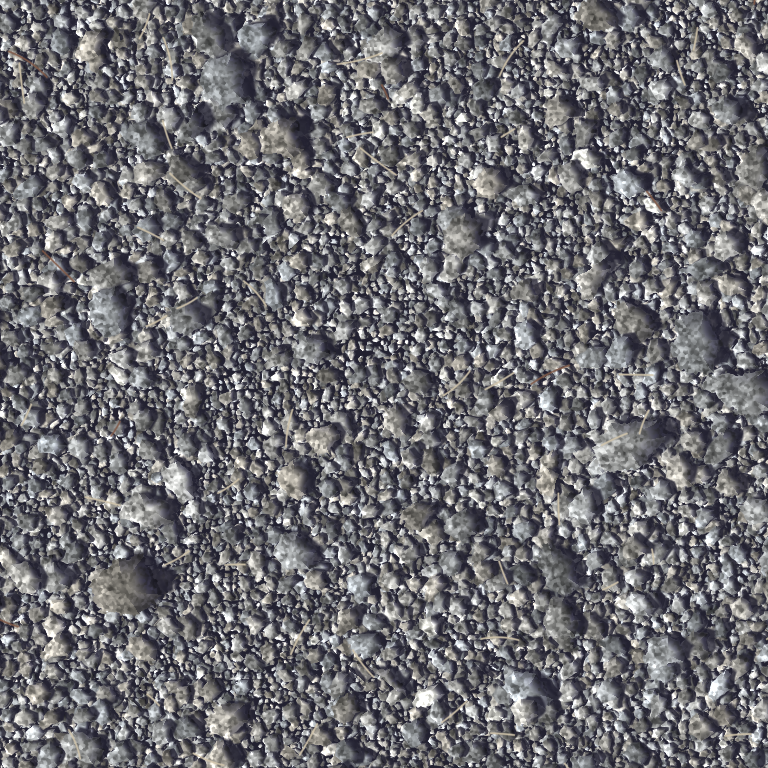
A three.js fragment shader for this texture:

```glsl
varying vec2 vUv;

const vec3 SHADOW = vec3(0.135, 0.13, 0.19);
const vec3 COOL = vec3(0.965, 1.0, 1.03);
const vec3 WARM = vec3(1.03, 1.0, 0.94);
const vec3 PALE = vec3(0.88, 0.88, 0.85);
const vec3 STRAW = vec3(0.82, 0.77, 0.67);
const vec3 RUST = vec3(0.50, 0.35, 0.28);
const vec2 SUN = vec2(-0.92, -0.38);
const mat2 FACET_TURN = mat2(0.5, 0.866, -0.866, 0.5);
const int LAYERS = 6;
const float FINEST = 120.0;       // cells across the finest layer
const float COARSEN = 0.66;       // cell count ratio between layers
const float THIN_OUT = 0.15;      // how fast coarse layers get sparse
const float DARK_TONE = 0.45;
const float LIGHT_TONE = 0.80;
const float PALE_SHARE = 0.018;
const float SHADOW_LENGTH = 0.24; // in cells
const float SHADOW_DEPTH = 0.84;
const float LIT_GAIN = 0.32;
const float SHADE_GAIN = 0.85;
const float GRIT = 1.15;
const float RAGGED = 0.35;        // outline roughness
const float EDGE = 0.0010;
const float TWIG_CELLS = 10.0;
const float TWIG_SHARE = 0.45;
const float TWIG_WIDTH = 0.0012;

vec4 hash4(vec2 p) {
  vec4 q = fract(p.xyxy * vec4(0.1031, 0.1030, 0.0973, 0.1099));
  q += dot(q, q.wzxy + 33.33);
  return fract((q.xxyz + q.yzzw) * q.zywx);
}

// Smooth cellular noise: random cell values blended by distance
float cellular(vec2 p) {
  vec2 base = floor(p);
  vec2 sum = vec2(0.0);
  for (int j = -1; j <= 1; j++)
    for (int i = -1; i <= 1; i++) {
      vec2 cell = base + vec2(float(i), float(j));
      vec4 seed = hash4(cell + 31.0);
      vec2 away = cell + seed.xy - p;
      sum += exp(-7.0 * dot(away, away)) * vec2(seed.z, 1.0);
    }
  return sum.x / sum.y;
}

// Faceted pebble: x is 1 on the outline, yz is the outward facet direction
vec3 pebble(vec2 p, vec4 seed) {
  float angle = seed.x * 6.2832;
  vec2 side = vec2(cos(angle), sin(angle));
  p -= side * dot(p, side) * 0.35 * seed.y;
  vec3 outer = vec3(-1.0, side);
  for (int k = 0; k < 6; k++) {
    float reach = mix(0.68, 1.15, fract(seed.z * float(k + 1) * 5.7 + seed.w * 3.0));
    float d = dot(p, side) / reach;
    if (d > outer.x) outer = vec3(d, side);
    side = FACET_TURN * side;
  }
  return outer;
}

// One layer of pebbles, drawn from the shaded side toward the sun
vec3 addPebbles(vec3 color, vec2 uv, float layer, float rough) {
  float cells = FINEST * pow(COARSEN, layer);
  float patchiness = 1.0 + 0.3 * sin(uv.x * 7.0 + 2.0 * sin(uv.y * 5.0) + 1.0);
  float coverage = layer < 0.5 ? 1.0 : exp(-THIN_OUT * layer * layer) * patchiness;
  vec2 p = uv * cells;
  for (int j = -1; j <= 1; j++)
    for (int i = -1; i <= 1; i++) {
      vec2 cell = floor(p) - vec2(float(i), float(j));
      vec2 id = cell + 57.0 * layer + 20.0;
      vec4 look = hash4(id + 191.0);
      if (look.x > coverage) continue;
      vec4 seed = hash4(id);
      float size = mix(0.34, 0.54, look.y);
      vec2 offset = (p - cell - 0.5 - 0.6 * (seed.zw - 0.5)) / size;

      float shade = pebble(offset + SUN * SHADOW_LENGTH / size, seed).x;
      color = mix(color, SHADOW, SHADOW_DEPTH * (1.0 - smoothstep(0.85, 1.1, shade)));

      vec3 shape = pebble(offset, seed);
      shape.x += RAGGED * (rough - 0.5);
      vec2 normal = mix(shape.yz, offset / max(length(offset), 0.01), 0.25);
      float slope = smoothstep(0.25, 0.95, shape.x);
      float facing = slope * (dot(normal, SUN) - 0.1);
      float light = 1.0 + facing * (facing > 0.0 ? LIT_GAIN : SHADE_GAIN);
      float tone = mix(DARK_TONE, LIGHT_TONE - 0.03 * layer, look.z);
      vec3 stone = mix(COOL, WARM, look.w) * tone;
      if (fract(look.w * 17.0 + look.z) < PALE_SHARE) stone = PALE;
      stone = mix(SHADOW, stone, min(light, 1.0)) * max(light, 1.0);
      stone *= 1.0 + GRIT * (rough - 0.5);
      float cover = smoothstep(-EDGE, EDGE, (1.0 - shape.x) * size / cells);
      color = mix(color, stone, cover);
    }
  return color;
}

// Sparse bent straws and rusty stems
vec3 addTwigs(vec3 color, vec2 uv) {
  vec2 p = uv * TWIG_CELLS;
  for (int j = -1; j <= 1; j++)
    for (int i = -1; i <= 1; i++) {
      vec2 cell = floor(p) + vec2(float(i), float(j));
      vec4 seed = hash4(cell + 411.0);
      vec4 look = hash4(cell + 733.0);
      if (look.x > TWIG_SHARE) continue;
      vec2 along = vec2(cos(seed.z * 6.2832), sin(seed.z * 6.2832));
      vec2 offset = p - cell - seed.xy;
      vec2 q = vec2(dot(offset, along), dot(offset, vec2(-along.y, along.x)));
      q.y += (look.y - 0.5) * q.x * q.x;
      q.x = max(abs(q.x) - mix(0.08, 0.30, seed.w), 0.0);
      float cover = 1.0 - smoothstep(0.0, 2.0 * TWIG_WIDTH, length(q) / TWIG_CELLS);
      color = mix(color, mix(STRAW, RUST, step(0.75, look.z)), 0.9 * cover);
    }
  return color;
}

void main() {
  float rough = 0.5 * (cellular(vUv * 105.0) + cellular(vUv.yx * 260.0));
  vec2 warped = vUv + 0.0011 * sin(vUv.yx * vec2(190.0, 173.0) + 2.0 * sin(vUv * 83.0));
  vec3 color = SHADOW;
  for (int n = 0; n < LAYERS; n++) color = addPebbles(color, warped, float(n), rough);
  color = addTwigs(color, vUv);
  gl_FragColor = vec4(clamp(color, 0.0, 1.0), 1.0);
}
```
